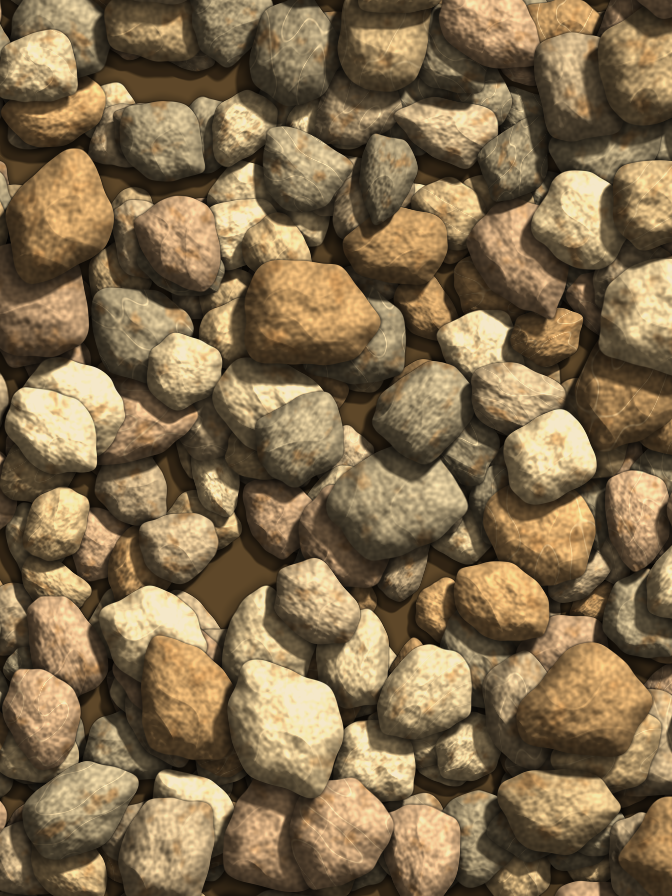
This texture is drawn by a Shadertoy shader. Its source:

```glsl
// A bed of sunlit river stones: jittered grids of rounded polygons are visited
// from the highest layer down, until the pixel is covered. Every stone casts a
// shadow on what lies below; a domed height with gradient noise shades it.

const float TAU = 6.2831853;
const int LAYERS = 5;
const vec3 SUN_DIR = vec3(0.44, 0.63, 0.64);
const vec3 SUN_COLOUR = vec3(0.98, 0.94, 0.86);
const vec3 SKY_COLOUR = vec3(0.51, 0.47, 0.40);
const vec3 SOIL = vec3(0.46, 0.37, 0.24);
const vec3 RUST = vec3(0.68, 0.51, 0.32);
const vec3 CREAM = vec3(0.92, 0.86, 0.73);
const vec3 ROCKS[6] = vec3[6](
    vec3(0.74, 0.66, 0.52),   // tan
    vec3(0.70, 0.64, 0.54),   // warm grey
    vec3(0.84, 0.78, 0.65),   // limestone
    vec3(0.69, 0.57, 0.41),   // ironstone
    vec3(0.59, 0.56, 0.48),   // slate
    vec3(0.70, 0.60, 0.50));  // pink granite

struct Stone { vec2 centre; float size; float aspect; float angle; float seed; };

float hash(vec2 p) {
    vec3 v = fract(p.xyx * 0.1031);
    v += dot(v, v.yzx + 33.33);
    return fract((v.x + v.y) * v.z);
}

float cornerSlope(vec2 cell, vec2 offset) {
    float a = TAU * hash(cell);
    return dot(vec2(cos(a), sin(a)), offset);
}

// Gradient noise, about -0.7 to 0.7
float noise(vec2 p) {
    vec2 i = floor(p), f = p - i, u = f * f * f * (f * (f * 6.0 - 15.0) + 10.0);
    vec2 e = vec2(0.0, 1.0);
    return mix(mix(cornerSlope(i, f), cornerSlope(i + e.yx, f - e.yx), u.x),
               mix(cornerSlope(i + e, f - e), cornerSlope(i + e.yy, f - e.yy), u.x), u.y);
}

float fbm(vec2 p) {
    float sum = 0.0, amp = 1.0;
    for (int i = 0; i < 3; i++) {
        sum += amp * noise(p);
        p = mat2(1.6, 1.2, -1.2, 1.6) * p + 7.3;
        amp *= 0.55;
    }
    return sum;
}

Stone makeStone(vec2 cell, float pitch, float layer) {
    vec2 key = cell + layer * 37.0 + 90.0;
    vec2 jitter = vec2(hash(key), hash(key + 11.7)) - 0.5;
    return Stone((cell + 0.5 + 0.5 * jitter) * pitch,
                 pitch * mix(0.40, 0.62, hash(key + 23.1)),
                 mix(0.66, 1.0, hash(key + 31.9)),
                 TAU * hash(key + 43.3),
                 100.0 * hash(key + 57.7));
}

vec2 toLocal(vec2 p, Stone s) {
    float c = cos(s.angle), n = sin(s.angle);
    return mat2(c, -n, n, c) * (p - s.centre) / (s.size * vec2(1.0, s.aspect));
}

// Rounded irregular polygon: 0 near the middle, 1 on the rim
float outline(vec2 p, Stone s) {
    vec2 q = toLocal(p, s);
    float sum = 0.0;
    for (int i = 0; i < 6; i++) {
        vec2 key = vec2(float(i) * 3.7, s.seed);
        float a = TAU * (float(i) + 0.6 * hash(key)) / 6.0;
        float side = max(dot(q, vec2(cos(a), sin(a))) / mix(0.74, 1.0, hash(key + 5.3)), 0.0);
        side *= side;
        side *= side;
        sum += side * side;
    }
    return max(pow(sum, 0.125) + 0.08 * noise(q * 2.3 + s.seed), 0.0);
}

float stoneHeight(vec2 p, Stone s) {
    vec2 q = toLocal(p, s) + s.seed;
    float dome = 0.50 * (1.0 - pow(outline(p, s), 3.6));
    return s.size * (dome + 0.045 * fbm(q * 2.6) - 0.12 * abs(noise(q * 1.3 + 4.0)));
}

vec3 stoneNormal(vec2 p, Stone s) {
    vec2 e = vec2(0.03 * s.size, 0.0);
    float h = stoneHeight(p, s);
    vec2 slope = vec2(stoneHeight(p + e, s) - h, stoneHeight(p + e.yx, s) - h) / e.x;
    return normalize(vec3(-slope, 1.0));
}

// Mottled rock with rust stains, pale veins and fine grain
vec3 stoneAlbedo(vec2 p, Stone s) {
    vec2 q = toLocal(p, s) + s.seed;
    vec3 rock = ROCKS[int(6.0 * hash(vec2(s.seed, 3.1)))];
    rock *= mix(0.9, 1.08, hash(vec2(s.seed, 8.4)));
    float mottle = fbm(q * 2.0 + 20.0);
    rock = mix(rock, RUST, 0.6 * smoothstep(0.1, 0.7, mottle));
    float vein = 1.0 - smoothstep(0.0, 0.035, abs(noise(q * vec2(1.1, 2.0) + 50.0)));
    rock = mix(rock, CREAM, 0.4 * vein * step(0.65, hash(vec2(s.seed, 6.2))));
    return rock * (1.0 - 0.15 * mottle + 0.26 * noise(p * 130.0));
}

vec3 lit(vec3 albedo, float sun, float sky) {
    return min(albedo * (sky * SKY_COLOUR + sun * SUN_COLOUR), vec3(0.96, 0.91, 0.79));
}

void mainImage(out vec4 fragColor, in vec2 fragCoord) {
    vec2 p = fragCoord / iResolution.x;
    vec3 colour = vec3(0.0);
    float open = 1.0, sun = 1.0, sky = 1.0;   // uncovered share, light reaching down
    for (int k = 0; k < LAYERS * 9 && open > 0.01; k++) {
        int layer = LAYERS - 1 - k / 9, slot = 8 - k % 9;
        float level = float(layer) / float(LAYERS - 1);
        float pitch = mix(0.12, 0.185, level);
        vec2 cell = floor(p / pitch) + vec2(slot % 3 - 1, slot / 3 - 1);
        if (hash(cell + level * 71.0 + 200.0) > mix(1.0, 0.6, level)) continue;
        Stone s = makeStone(cell, pitch, float(layer));
        if (length(p - s.centre) > 1.5 * s.size) continue;
        float rim = outline(p, s), soft = 0.9 / (iResolution.x * s.size);
        float cover = 1.0 - smoothstep(1.0 - soft, 1.0 + soft, rim);
        if (cover > 0.0) {
            vec3 n = stoneNormal(p, s);
            float facing = max(dot(n, SUN_DIR), 0.0);
            colour += open * cover * lit(stoneAlbedo(p, s), sun * facing, sky * (0.4 + 0.6 * n.z));
            open *= 1.0 - cover;
        }
        if (open > 0.01) {
            sun *= smoothstep(0.96, 1.05, min(rim, outline(p + 0.45 * SUN_DIR.xy * s.size, s)));
            sky *= mix(0.5, 1.0, smoothstep(0.95, 1.25, rim));
        }
    }
    if (open > 0.01) colour += open * lit(SOIL, 0.4 * sun, 0.8 * sky);
    fragColor = vec4(colour, 1.0);
}
```
